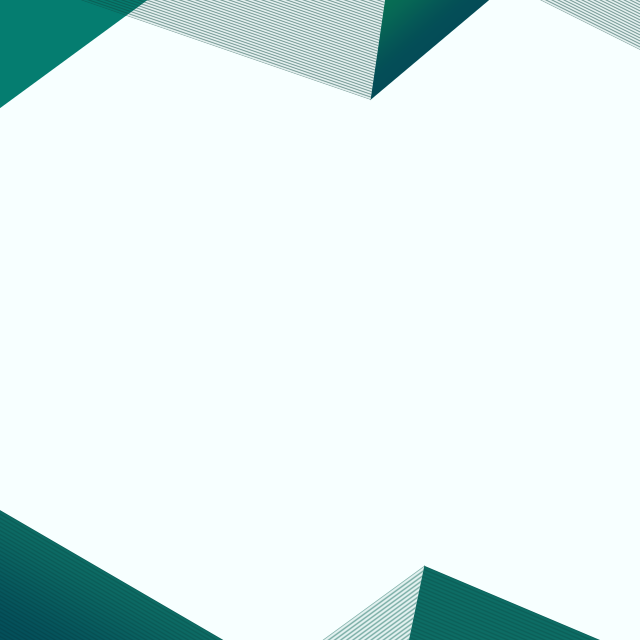
Write a three.js fragment shader that draws this background.

```glsl
// Pale background framed by teal folded-paper corners and fine line hatching.
varying vec2 vUv;

const float TAU = 6.283185;
const float EDGE = 0.001;

const vec3 PAPER = vec3(0.97, 1.0, 1.0);
const vec3 JADE = vec3(0.02, 0.49, 0.44);
const vec3 GREEN = vec3(0.03, 0.43, 0.33);
const vec3 TEAL = vec3(0.05, 0.41, 0.38);
const vec3 DEEP = vec3(0.015, 0.30, 0.34);
const vec3 INK = vec3(0.05, 0.28, 0.25);
const vec3 GREEN_INK = vec3(0.02, 0.38, 0.32);

// Signed distance to the line a-b, positive on its left.
float side(vec2 p, vec2 a, vec2 b) {
    vec2 along = normalize(b - a);
    vec2 offset = p - a;
    return along.x * offset.y - along.y * offset.x;
}

// Soft coverage of the region where the distance is positive.
float fill(float distanceInside) {
    return smoothstep(-EDGE, EDGE, distanceInside);
}

// Soft parallel lines, the first lying on the zero distance.
float lines(float distanceInside, float period) {
    float wave = 0.5 + 0.5 * cos(TAU * distanceInside / period);
    return pow(wave, 1.5);
}

// Lays see-through line work over a colour.
vec3 hatch(vec3 base, vec3 ink, float mask, float depth, float period) {
    float coverage = 0.08 + 0.42 * lines(depth, period);
    return mix(base, ink, mask * coverage);
}

// Lays a solid face with faint engraved lines over a colour.
vec3 engrave(vec3 base, vec3 face, float mask, float depth, float period) {
    float shade = 1.04 - 0.12 * lines(depth, period);
    return mix(base, face * shade, mask);
}

vec3 topFolds(vec3 color, vec2 p) {
    vec2 apex = vec2(0.579, 0.844);
    vec2 creaseTop = vec2(0.6016, 1.0);

    // Flat left corner
    float corner = side(p, vec2(0.0, 0.831), vec2(0.2305, 1.0));
    color = mix(color, JADE, fill(corner));

    // Hatched face left of the crease
    float crease = side(p, apex, creaseTop);
    float hatched = side(p, vec2(0.126, 1.0), apex);
    color = hatch(color, INK, fill(min(hatched, crease)), hatched, 0.0042);

    // Solid face right of the crease
    float solid = side(p, apex, vec2(0.7643, 1.0));
    vec3 face = mix(DEEP, GREEN, smoothstep(0.01, 0.11, solid));
    color = mix(color, face, fill(min(solid, -crease)));

    // Hatched right corner
    float rightCorner = side(p, vec2(0.8438, 1.0), vec2(1.0, 0.922));
    return hatch(color, INK, fill(rightCorner), rightCorner, 0.0042);
}

vec3 bottomFolds(vec3 color, vec2 p) {
    vec2 peak = vec2(0.663, 0.116);
    vec2 creaseFoot = vec2(0.639, 0.0);

    // Engraved left corner
    float corner = -side(p, vec2(0.0, 0.203), vec2(0.349, 0.0));
    vec3 cornerFace = mix(TEAL, DEEP, smoothstep(-0.02, 0.17, corner));
    color = engrave(color, cornerFace, fill(corner), corner, 0.0055);

    // Hatched face left of the crease
    float crease = side(p, creaseFoot, peak);
    float hatched = -side(p, vec2(0.504, 0.0), peak);
    color = hatch(color, GREEN_INK, fill(min(hatched, crease)), hatched, 0.0056);

    // Engraved face right of the crease
    float solid = -side(p, peak, vec2(0.9375, 0.0));
    return engrave(color, TEAL, fill(min(solid, -crease)), solid, 0.0056);
}

void main() {
    vec3 color = topFolds(PAPER, vUv);
    color = bottomFolds(color, vUv);
    gl_FragColor = vec4(color, 1.0);
}
```
